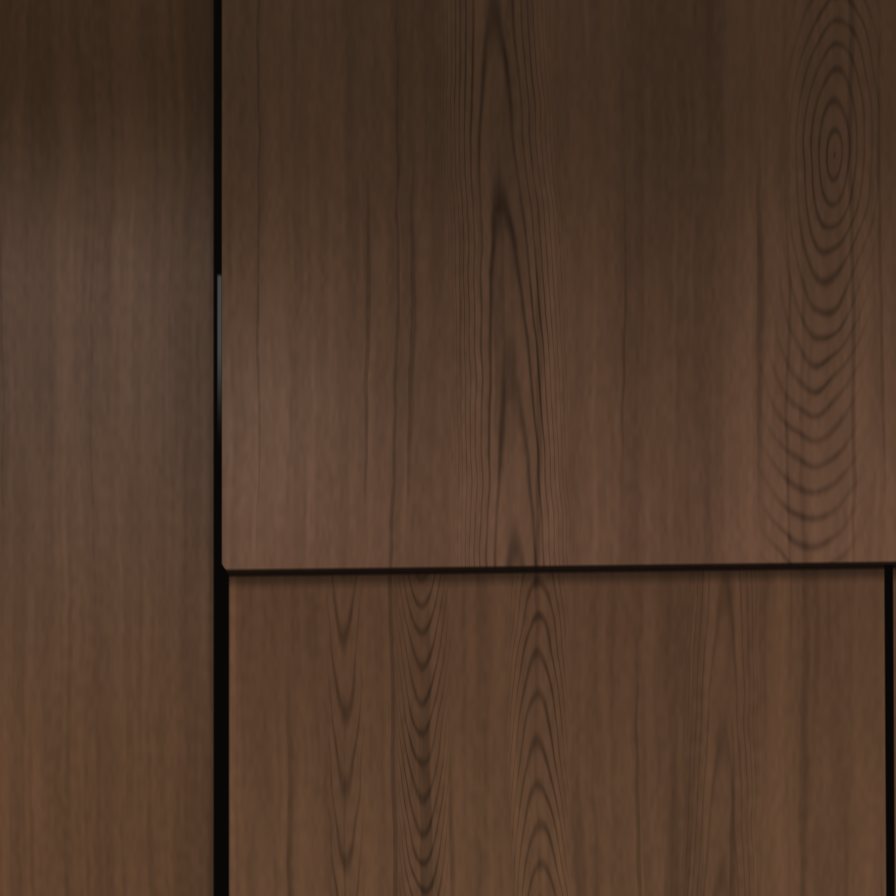
Write a WebGL 2 fragment shader that draws this texture.

```glsl
#version 300 es
precision highp float;
uniform vec2 u_resolution;
out vec4 fragColor;

float hash(vec2 p) {
    return fract(sin(dot(p, vec2(127.1, 311.7))) * 43758.5453);
}

float noise(vec2 p) {
    vec2 i = floor(p), f = fract(p);
    f = f * f * (3.0 - 2.0 * f);
    return mix(mix(hash(i), hash(i + vec2(1, 0)), f.x),
               mix(hash(i + vec2(0, 1)), hash(i + vec2(1, 1)), f.x), f.y);
}

// Soft-edged coverage of the interval a..b
float band(float x, float a, float b, float soft) {
    return smoothstep(a - soft, a + soft, x) * (1.0 - smoothstep(b - soft, b + soft, x));
}

// Thin dark growth ring, one per unit of phase
float ring(float phase) {
    return pow(0.5 + 0.5 * cos(6.28318 * phase), 4.0);
}

// Nested arches: positive bend points up, negative points down
float arches(vec2 d, float spacing, float bend, float width) {
    float fade = exp(-pow(abs(d.x) / width, 4.0));
    return ring((d.y + bend * d.x * d.x) / spacing) * fade;
}

// Closed rings around an eye, stretched along the grain
float eye(vec2 d, vec2 spacing, float width) {
    return ring(length(d / spacing)) * exp(-pow(abs(d.x) / width, 4.0));
}

// Straight streaks and pores
float streaks(vec2 p) {
    float broad = noise(vec2(p.x * 28.0, p.y * 1.2)) - 0.5;
    float medium = noise(vec2(p.x * 90.0, p.y * 2.5 + 7.0)) - 0.5;
    float fine = noise(vec2(p.x * 210.0, p.y * 7.0 + 19.0)) - 0.5;
    float pores = noise(vec2(p.x * 260.0, p.y * 75.0)) - 0.5;
    return 0.07 * broad + 0.09 * medium + 0.09 * fine + 0.08 * pores;
}

// Light falling over the three panels
vec3 panelColor(vec2 p, float left, float lower) {
    vec3 upperTone = mix(vec3(0.34, 0.245, 0.185), vec3(0.25, 0.18, 0.13), smoothstep(0.52, 0.92, p.y));
    upperTone = mix(vec3(0.385, 0.275, 0.21), upperTone, smoothstep(0.36, 0.62, p.y));
    vec2 g = (p - vec2(0.26, 0.53)) / vec2(0.17, 0.16);
    upperTone += vec3(0.04, 0.045, 0.048) * exp(-dot(g, g));

    vec3 leftTone = mix(vec3(0.36, 0.255, 0.18), vec3(0.345, 0.265, 0.215), smoothstep(0.1, 0.6, p.y));
    leftTone = mix(leftTone, vec3(0.225, 0.16, 0.11), smoothstep(0.66, 0.93, p.y));
    leftTone *= 1.0 - 0.12 * smoothstep(0.16, 0.24, p.x);

    vec3 lowerTone = mix(vec3(0.37, 0.265, 0.19), vec3(0.335, 0.235, 0.17), smoothstep(0.0, 0.35, p.y));
    return mix(mix(upperTone, lowerTone, lower), leftTone, left);
}

void main() {
    vec2 p = gl_FragCoord.xy / u_resolution;
    float aa = 0.8 / u_resolution.y + 0.0005;
    float seamY = mix(0.3605, 0.3695, (p.x - 0.25) / 0.75);
    float left = 1.0 - step(0.243, p.x);
    float lower = (1.0 - left) * (1.0 - step(seamY, p.y));
    float upper = (1.0 - left) * (1.0 - lower);

    // Gently wandering grain
    vec2 w = p;
    w.x += 0.008 * (noise(vec2(p.x * 9.0, p.y * 6.0)) - 0.5);
    w.x += 0.003 * (noise(vec2(p.x * 30.0, p.y * 26.0)) - 0.5);
    w.y += 0.018 * (noise(p * vec2(45.0, 14.0)) - 0.5);
    float shade = 1.0 + streaks(w + vec2(left * 3.1 + lower * 5.7, 0.0));

    // Veneer strips
    shade -= upper * (0.09 * band(p.x, 0.69, 0.806, 0.006) + 0.06 * band(p.x, 0.36, 0.505, 0.012));
    shade += upper * 0.05 * smoothstep(0.8, 0.815, p.x);
    shade -= lower * (0.08 * band(p.x, 0.53, 0.545, 0.004) + 0.05 * band(p.x, 0.68, 0.78, 0.01));

    // Figured grain
    float lean = 0.04 * (0.78 - p.y);
    float figure = upper * 0.27 * arches(w - vec2(0.56 + lean, 0.785), 0.2, 400.0, 0.056);
    figure += upper * 0.22 * eye(w - vec2(0.935 - 0.03 * smoothstep(0.85, 0.5, p.y), 0.83), vec2(0.0085, 0.029), 0.047);
    figure += lower * 0.25 * arches(w - vec2(0.386, 0.04), 0.085, -330.0, 0.018);
    figure += lower * 0.23 * arches(w - vec2(0.474, 0.18), 0.036, -160.0, 0.025);
    figure += lower * 0.25 * arches(w - vec2(0.602, 0.31), 0.045, 170.0, 0.028);
    figure += lower * 0.12 * arches(w - vec2(0.805, 0.5), 0.16, 500.0, 0.04);
    shade -= figure * (0.6 + 0.7 * noise(w * vec2(60.0, 12.0)));

    // Sparse long dark lines
    float lines = smoothstep(0.74, 0.95, noise(vec2(w.x * 125.0, w.y * 1.6 + 31.0)));
    shade -= (0.15 - 0.08 * left) * lines;
    vec3 color = panelColor(p, left, lower) * shade;

    // Shadow under the seam and soft panel edges
    float below = seamY - p.y;
    color *= 1.0 - 0.38 * lower * (1.0 - smoothstep(0.004, 0.022, below));
    color *= 1.0 + 0.12 * lower * band(p.x, 0.257, 0.263, 0.002);
    color *= 1.0 - 0.2 * left * smoothstep(0.228, 0.241, p.x);

    // Dark gaps between the panels
    vec3 gapColor = vec3(0.035, 0.028, 0.024);
    float gapRight = mix(0.2475, 0.2555, 1.0 - smoothstep(seamY - 0.004, seamY + 0.012, p.y));
    float gap = band(p.x, 0.2385, gapRight, aa);
    float seam = band(p.y, seamY - 0.004, seamY + 0.0035, aa + 0.001) * smoothstep(0.247, 0.251, p.x);
    float sideX = p.x + 0.006 * (p.y - 0.37);
    float side = band(sideX, 0.987, 0.9965, aa) * lower;
    color = mix(color, gapColor + vec3(0.035, 0.018, 0.008), seam * 0.92);
    color = mix(color, gapColor, max(gap, side));

    // Cool reflection along the upper edge of the gap
    float glint = band(p.x, 0.2425, 0.2475, aa) * smoothstep(0.49, 0.62, p.y) * (1.0 - smoothstep(0.69, 0.696, p.y));
    color = mix(color, vec3(0.31, 0.31, 0.3), glint * 0.85);
    fragColor = vec4(clamp(color, 0.0, 1.0), 1.0);
}
```
